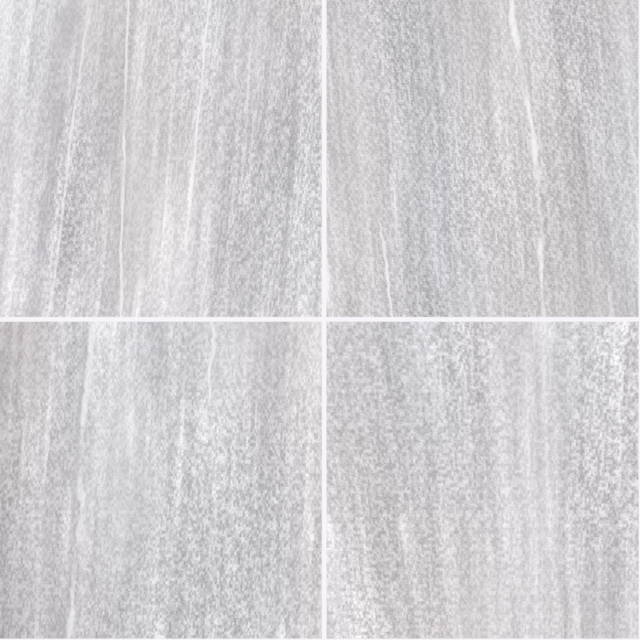
This texture is drawn by a Shadertoy shader. Its source:

```glsl
// Four pale grey stone tiles, two by two, with leaning veins and white grout.

float hash(vec2 p) {
    return fract(sin(dot(p, vec2(127.1, 311.7))) * 43758.5453);
}

float noise(vec2 p) {
    vec2 i = floor(p), f = fract(p);
    f = f * f * (3.0 - 2.0 * f);
    return mix(mix(hash(i), hash(i + vec2(1, 0)), f.x),
               mix(hash(i + vec2(0, 1)), hash(i + vec2(1, 1)), f.x), f.y);
}

// Noise centred on zero
float wave(vec2 p) { return noise(p) - 0.5; }

// Vein ends: x and y of the low end, x and y of the high end
const vec4 veinPath[12] = vec4[12](
    vec4(0.050, 0.50, 0.112, 1.0), vec4(0.440, 0.50, 0.470, 1.0),
    vec4(0.104, 0.00, 0.132, 0.5), vec4(0.075, 0.50, 0.140, 1.0),
    vec4(0.188, 0.50, 0.200, 1.0), vec4(0.290, 0.62, 0.328, 1.0),
    vec4(0.843, 0.72, 0.797, 1.0), vec4(0.849, 0.50, 0.843, 0.73),
    vec4(0.615, 0.50, 0.592, 0.66), vec4(0.512, 0.53, 0.505, 0.62),
    vec4(0.112, 0.00, 0.143, 0.5), vec4(0.326, 0.37, 0.331, 0.5));

// Half width, strength (negative is dark), wobble
const vec3 veinLook[12] = vec3[12](
    vec3(0.014, -0.50, 0.004), vec3(0.003, -0.50, 0.004),
    vec3(0.006, -0.45, 0.005), vec3(0.002, 0.65, 0.004),
    vec3(0.002, 0.80, 0.004), vec3(0.002, 0.85, 0.004),
    vec3(0.005, 0.95, 0.005), vec3(0.003, 0.90, 0.004),
    vec3(0.0025, 0.80, 0.016), vec3(0.005, 1.00, 0.003),
    vec3(0.005, 0.70, 0.008), vec3(0.0025, 0.80, 0.014));

// Streaked, grainy stone; each tile has its own lean and seed
vec3 stone(vec2 uv, vec2 tile) {
    float lean = tile.y > 0.5
        ? mix(mix(0.13, 0.05, uv.x * 2.0), -0.10, tile.x)
        : mix(0.06, mix(-0.15, 0.04, uv.x * 2.0 - 1.0), tile.x);
    float y = uv.y - 0.5 * tile.y;
    vec2 p = vec2(uv.x - lean * y, y) + tile * vec2(3.7, 5.3);
    p.x += 0.008 * wave(p * vec2(8.0, 5.0));

    float tone = 0.822;
    tone += 0.085 * wave(p * vec2(8.0, 2.0));
    tone += 0.075 * wave(p * vec2(32.0, 3.0));
    tone += 0.085 * wave(p * vec2(115.0, 7.0));
    tone += 0.030 * smoothstep(0.15, 0.0, uv.x) * tile.y;

    // Faint pale hairlines
    tone += 0.06 * smoothstep(0.78, 0.95, noise(p * vec2(75.0, 6.0) + 9.0));

    // Fine pitted grain, rougher in some bands
    float rough = mix(0.5, 1.4, noise(p * vec2(11.0, 4.0) + 40.0));
    tone += rough * 0.15 * wave(p * vec2(330.0, 190.0));
    tone += rough * 0.08 * wave(p * vec2(480.0, 420.0));

    float cool = noise(p * vec2(10.0, 2.0) + 70.0);
    return tone + mix(vec3(0.005, -0.012, -0.008), vec3(-0.004, -0.004, 0.012), cool);
}

vec3 addVeins(vec3 color, vec2 uv, float row) {
    float px = 1.0 / iResolution.y;
    for (int i = 0; i < 12; i++) {
        vec4 path = veinPath[i];
        vec3 look = veinLook[i];
        float seed = float(i) * 7.3;
        float along = (uv.y - path.y) / (path.w - path.y);

        // Wandering centre line with a ragged width
        float x = mix(path.x, path.z, along);
        x += look.z * wave(vec2(uv.y * 28.0, seed));
        x += 0.3 * look.z * wave(vec2(uv.y * 90.0, seed));
        float width = look.x * (0.4 + noise(vec2(uv.y * 35.0, seed + 3.0)));
        float mask = 1.0 - smoothstep(width * 0.3, width * 1.2 + px, abs(uv.x - x));

        // Fade at the ends, break up along the way, stay in one row
        mask *= smoothstep(path.y - 0.02, path.y + 0.01, uv.y);
        mask *= smoothstep(path.w + 0.02, path.w - 0.01, uv.y);
        mask *= mix(0.35, 1.0, smoothstep(0.2, 0.5, noise(vec2(uv.y * 22.0, seed + 5.0))));
        mask *= 0.7 + 0.3 * noise(uv * vec2(300.0, 200.0));
        mask *= 1.0 - abs(row - step(0.25, 0.5 * (path.y + path.w) - 0.25));

        vec3 tint = look.y > 0.0 ? vec3(0.97) : vec3(0.69, 0.68, 0.71);
        color = mix(color, tint, mask * abs(look.y));
    }
    return color;
}

void mainImage(out vec4 fragColor, in vec2 fragCoord) {
    vec2 uv = fragCoord / iResolution.xy;
    vec2 seam = vec2(0.5065, 0.501);
    vec2 tile = step(seam, uv);

    vec3 color = addVeins(stone(uv, tile), uv, tile.y);

    // Grout cross, with a sliver along the right and bottom edges
    vec2 gap = abs(uv - seam);
    float toEdge = min(1.0 - uv.x, uv.y) + 0.0015;
    float groutDist = min(min(gap.x, gap.y), toEdge);
    float px = 1.0 / iResolution.y;
    float grout = 1.0 - smoothstep(0.0037 - px, 0.0037 + px, groutDist);
    color = mix(color, vec3(0.97, 0.96, 0.975), grout);

    fragColor = vec4(clamp(color, 0.0, 1.0), 1.0);
}
```
